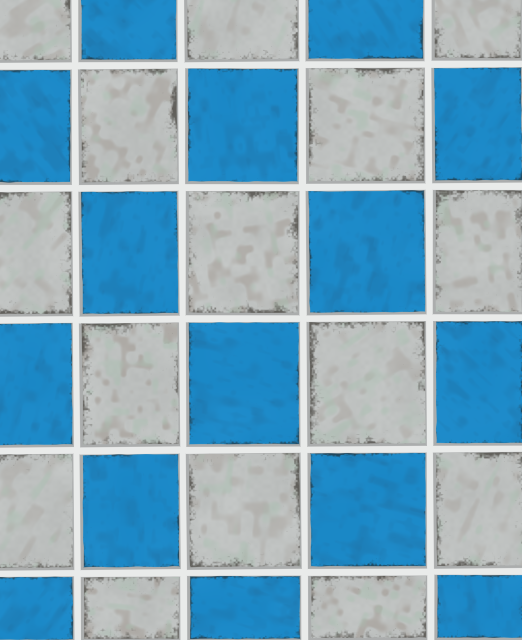
This pattern is drawn by a WebGL 1 fragment shader. Its source:

```glsl
precision highp float;
uniform vec2 u_resolution;

const vec3 GROUT = vec3(0.915, 0.92, 0.918);
const vec3 BEVEL = vec3(0.67, 0.68, 0.68);
const vec3 GREY = vec3(0.745, 0.757, 0.752);
const vec3 BLUE = vec3(0.11, 0.54, 0.785);

vec2 hash22(vec2 p) {
  vec3 q = fract(p.xyx * vec3(0.1031, 0.1030, 0.0973));
  q += dot(q, q.yzx + 33.33);
  return fract((q.xx + q.yz) * q.zy);
}

float noise(vec2 p) {
  vec2 i = floor(p), f = fract(p);
  f = f * f * (3.0 - 2.0 * f);
  float a = hash22(i).x, b = hash22(i + vec2(1.0, 0.0)).x;
  float c = hash22(i + vec2(0.0, 1.0)).x, d = hash22(i + 1.0).x;
  return mix(mix(a, b, f.x), mix(c, d, f.x), f.y);
}

mat2 rotation(float angle) {
  float c = cos(angle), s = sin(angle);
  return mat2(c, s, -s, c);
}

// span holds the lower bound, upper bound and index of the cell around v
vec3 bracket(vec3 span, float line, float v) {
  return v > line ? vec3(line, span.y, span.z + 1.0)
                  : vec3(span.x, min(span.y, line), span.z);
}

vec3 columnSpan(float x) {
  vec4 lines = vec4(0.119, 0.285, 0.474, 0.671);
  vec3 span = vec3(-0.06, 0.8235, 0.0);
  for (int i = 0; i < 4; i++) span = bracket(span, lines[i], x);
  return span;
}

vec3 rowSpan(float y) {
  vec3 span = vec3(-0.007, 1.09, 0.0);
  for (int i = 0; i < 5; i++) {
    float k = float(i) - 2.0;
    span = bracket(span, 0.502 + 0.2073 * k - 0.00225 * k * k * k, y);
  }
  return span;
}

// Distance to the nearest side of a rectangle, positive inside
float insideBox(vec2 p, vec2 lo, vec2 hi) {
  vec2 d = min(p - lo, hi - p);
  return min(d.x, d.y);
}

float coverage(float d, float pixel) {
  return smoothstep(-0.7 * pixel, 0.7 * pixel, d);
}

// Dark specks that gather towards the tile edge
float grime(vec2 p, float edge, float reach, vec2 seed) {
  float specks = 0.55 * noise(p * 330.0 + seed) + 0.45 * noise(p * 125.0 + seed);
  float patches = noise(p * 17.0 + seed) * 0.7 + noise(p * 48.0 + seed) * 0.4;
  float gather = exp(-max(edge, 0.0) / reach) * patches;
  return smoothstep(0.52, 1.02, specks * 0.6 + gather * 0.85);
}

vec3 greyGlaze(vec2 p, float edge, vec2 seed, vec2 rnd) {
  vec2 q = rotation(rnd.x * 3.14) * p * vec2(75.0, mix(40.0, 75.0, rnd.y));
  float brown = smoothstep(0.54, 0.92, noise(q + seed));
  float green = smoothstep(0.62, 0.95, noise(q * 0.9 + seed + 57.0));
  float cloud = noise(p * 22.0 + seed) - 0.5;
  vec3 c = GREY + 0.035 * cloud + 0.02 * (noise(p * 150.0 + seed) - 0.5);
  c = mix(c, vec3(0.65, 0.625, 0.60), brown * mix(0.3, 0.7, rnd.y));
  c = mix(c, vec3(0.66, 0.75, 0.69), green * 0.45);
  return mix(c, vec3(0.30, 0.29, 0.27), 0.8 * grime(p, edge, 0.011, seed));
}

vec3 blueGlaze(vec2 p, float edge, vec2 seed, vec2 rnd) {
  vec2 q = rotation(rnd.x * 3.14) * p * vec2(65.0, 42.0);
  float blotch = smoothstep(0.5, 0.95, noise(q + seed));
  float smear = smoothstep(0.6, 0.95, noise(q * 1.9 + seed + 31.0));
  vec3 c = BLUE + 0.02 * (noise(p * 20.0 + seed) - 0.5);
  c = mix(c, vec3(0.12, 0.46, 0.67), blotch * 0.5 + smear * 0.25);
  return mix(c, vec3(0.13, 0.24, 0.30), 0.85 * grime(p, edge, 0.0045, seed));
}

void main() {
  float pixel = 1.0 / u_resolution.y;
  vec2 p = gl_FragCoord.xy * pixel;

  // Slightly skewed grid
  vec2 g = p + vec2(0.0045 * (p.y - 0.5), -0.0045 * (p.x - 0.41));
  vec3 col = columnSpan(g.x), row = rowSpan(g.y);
  vec2 lo = vec2(col.x, row.x), hi = vec2(col.y, row.y);
  vec2 cell = vec2(col.z, row.z);
  vec2 rnd = hash22(cell + 7.0);
  vec2 seed = cell * vec2(37.0, 53.0) + 11.0;

  // Hand-set tilt and joint width for each tile
  vec2 local = g - 0.5 * (lo + hi);
  vec2 t = g + (rnd.x - 0.5) * 0.012 * vec2(-local.y, local.x);
  vec2 joint = vec2(0.0053) + 0.0009 * (rnd - 0.5);
  float bevelEdge = insideBox(t, lo + joint, hi - joint);
  float wobble = 0.0012 * (noise(p * 70.0 + seed) - 0.5);
  float tileEdge = insideBox(t, lo + joint + vec2(0.0048, 0.0042),
                             hi - joint - vec2(0.0022, 0.0008)) + wobble;

  // Checkerboard glazes laid over bevel and grout
  vec3 glaze = mod(cell.x + cell.y, 2.0) < 0.5
    ? blueGlaze(p, tileEdge, seed, rnd) : greyGlaze(p, tileEdge, seed, rnd);
  vec3 color = mix(GROUT, BEVEL, coverage(bevelEdge, pixel));
  color = mix(color, glaze, coverage(tileEdge, pixel));
  gl_FragColor = vec4(color, 1.0);
}
```
